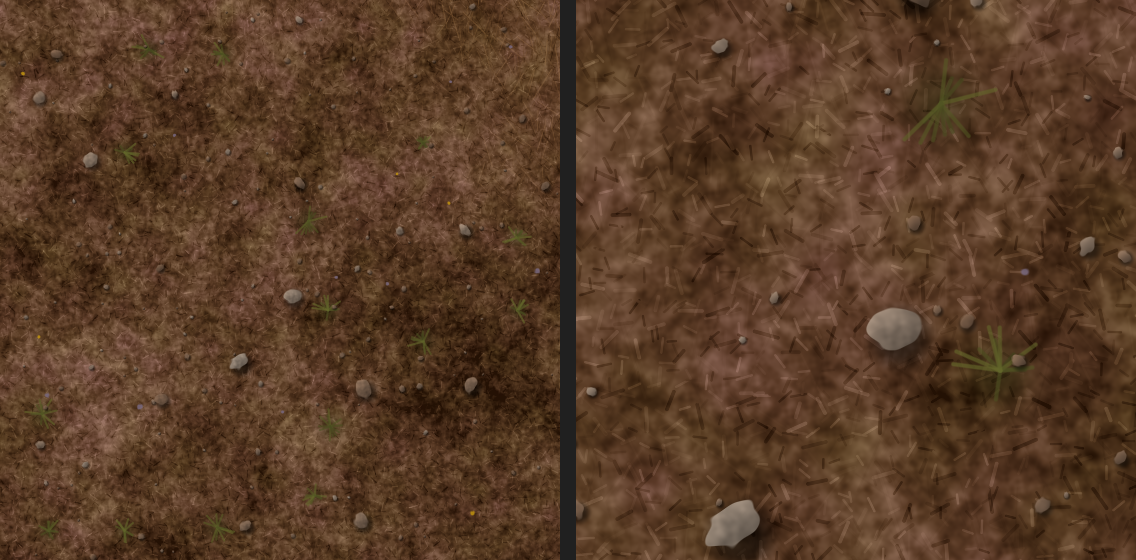
Left: the whole. Right: its middle third, enlarged.
Reproduce this texture procedurally as a Shadertoy shader.

```glsl
// Dry brown ground seen from above: soil, plant litter, straw, stones, tufts and tiny flowers.

const vec3 DARK_GAP    = vec3(0.14, 0.065, 0.015);
const vec3 BROWN_SOIL  = vec3(0.345, 0.227, 0.137);
const vec3 PALE_SOIL   = vec3(0.55, 0.42, 0.325);
const vec3 STRAW       = vec3(0.47, 0.32, 0.17);
const vec3 STONE_WARM  = vec3(0.53, 0.41, 0.32);
const vec3 STONE_GREY  = vec3(0.66, 0.60, 0.54);
const vec3 LEAF_GREEN  = vec3(0.33, 0.34, 0.14);
const vec3 YELLOW      = vec3(0.76, 0.58, 0.06);
const vec3 LILAC       = vec3(0.47, 0.41, 0.50);
const vec2 LIGHT_DIR   = vec2(-0.6, 0.8);

const float MEAN_TONE    = 0.47;
const float PATCH_AMOUNT = 0.62;
const float CLUMP_AMOUNT = 0.46;
const float CRUMB_AMOUNT = 0.48;
const float GRAIN_AMOUNT = 0.50;
const float STONE_CELLS  = 8.0;
const float PEBBLE_CELLS = 34.0;
const float TUFT_CELLS   = 6.0;
const float FLOWER_CELLS = 9.0;

vec2 hash2(vec2 p) {
    vec3 q = fract(p.xyx * vec3(0.1031, 0.1030, 0.0973));
    q += dot(q, q.yzx + 33.33);
    return fract((q.xx + q.yz) * q.zy);
}

float noise(vec2 p) {
    vec2 i = floor(p), f = fract(p);
    f = f * f * (3.0 - 2.0 * f);
    vec2 e = vec2(0.0, 1.0);
    return mix(mix(hash2(i).x, hash2(i + e.yx).x, f.x),
               mix(hash2(i + e.xy).x, hash2(i + e.yy).x, f.x), f.y);
}

// Noise centred on zero, two octaves, turned to hide the lattice
float cloud(vec2 p) {
    p = mat2(0.8, 0.6, -0.6, 0.8) * p;
    return 0.68 * noise(p + 7.3) + 0.32 * noise(p.yx * 2.1 + 41.7) - 0.5;
}

// Scattered thin strokes: x = coverage, y = random tone of the top one
vec2 strokes(vec2 uv, float cells, float halfLen, float width, float lean, float spread, float seed) {
    vec2 q = uv * cells, result = vec2(0.0, 0.5);
    float blur = cells / iResolution.y;
    for (int k = 0; k < 9; k++) {
        vec2 id = floor(q) + vec2(k % 3 - 1, k / 3 - 1);
        vec2 r = hash2(id + seed), s = hash2(id + seed + 57.0);
        float angle = lean + spread * (s.x - 0.5);
        vec2 dir = vec2(cos(angle), sin(angle)), d = q - id - r;
        float along = dot(d, dir), reach = halfLen * (0.5 + 0.5 * r.y);
        float dist = length(d - dir * clamp(along, -reach, reach));
        float m = 1.0 - smoothstep(width - 0.5 * blur, width + 0.8 * blur, dist);
        result = vec2(max(result.x, m), mix(result.y, s.y, m));
    }
    return result;
}

// Scattered rounded stones with a lit side and a soft cast shadow
vec3 addStones(vec3 col, vec2 uv, float cells, float chance, float minR, float maxR, float seed) {
    vec2 q = uv * cells;
    float blur = 1.2 / iResolution.y;
    for (int k = 0; k < 9; k++) {
        vec2 id = floor(q) + vec2(k % 3 - 1, k / 3 - 1);
        vec2 r = hash2(id + seed), s = hash2(id + seed + 19.0), t = hash2(id + seed + 83.0);
        if (t.x > chance) continue;
        float radius = mix(minR, maxR, s.x * s.x), a = 6.283 * s.y;
        vec2 d = uv - (id + 0.15 + 0.7 * r) / cells;
        vec2 e = mat2(cos(a), sin(a), -sin(a), cos(a)) * d * vec2(1.0, 1.0);
        e.y *= 1.1 + 0.5 * t.y;
        float edge = radius * (0.8 + 0.4 * noise(1.7 * e / radius + id * 5.0));
        float shadow = 1.0 - smoothstep(0.5, 1.5, length(d + LIGHT_DIR * radius * 0.45) / radius);
        col *= 1.0 - 0.5 * shadow;
        float body = 1.0 - smoothstep(edge - blur, edge + blur, length(e));
        float lit = 0.83 + 0.24 * dot(d / radius, LIGHT_DIR) + 0.3 * cloud(uv * 150.0);
        vec3 rock = mix(STONE_WARM, STONE_GREY, r.y * r.y) * lit;
        col = mix(col, rock, body * 0.9);
    }
    return col;
}

// Sparse green tufts of radiating blades
vec3 addTufts(vec3 col, vec2 uv) {
    vec2 q = uv * TUFT_CELLS, id = floor(q), r = hash2(id + 211.0);
    if (r.x > 0.45) return col;
    vec2 d = (fract(q) - 0.3 - 0.4 * hash2(id + 5.0)) / TUFT_CELLS;
    float blur = 1.0 / iResolution.y, size = mix(0.018, 0.038, r.y);
    col = mix(col, LEAF_GREEN * 0.65, 0.4 * exp(-dot(d, d) / (size * size * 0.35)));
    for (int i = 0; i < 11; i++) {
        vec2 h = hash2(id * 13.0 + float(i) * 3.7);
        float a = 6.283 * h.x, len = size * (0.4 + 0.6 * h.y);
        vec2 dir = vec2(cos(a), sin(a));
        float along = clamp(dot(d, dir), 0.0, len);
        float m = 1.0 - smoothstep(0.0006, 0.0012 + blur, length(d - dir * along));
        col = mix(col, LEAF_GREEN * (0.75 + 0.5 * h.y), 0.6 * m);
    }
    return col;
}

vec3 addFlowers(vec3 col, vec2 uv) {
    vec2 q = uv * FLOWER_CELLS, id = floor(q), r = hash2(id + 307.0);
    vec2 d = (fract(q) - 0.15 - 0.7 * hash2(id + 71.0)) / FLOWER_CELLS;
    float radius = mix(0.002, 0.005, r.y) * (0.7 + 0.6 * noise(uv * 300.0));
    float m = 1.0 - smoothstep(radius * 0.6, radius + 1.0 / iResolution.y, length(d));
    return mix(col, r.x < 0.1 ? YELLOW : LILAC, m * step(r.x, 0.22) * 0.85);
}

void mainImage(out vec4 fragColor, in vec2 fragCoord) {
    vec2 uv = fragCoord / iResolution.y;

    // Soil tone from broad patches down to grains
    float patches = cloud(uv * 4.5 + 3.0);
    float tone = MEAN_TONE + PATCH_AMOUNT * patches + CLUMP_AMOUNT * cloud(uv * 19.0)
               + CRUMB_AMOUNT * cloud(uv * 75.0) + GRAIN_AMOUNT * cloud(uv * 165.0);

    // Short litter lying every way
    for (int i = 0; i < 2; i++) {
        vec2 litter = strokes(uv, 62.0 + 33.0 * float(i), 0.45, 0.07, 0.0, 6.283, 31.0 * float(i));
        tone += litter.x * (litter.y - 0.5) * 0.5;
    }

    // Long straw, thickest towards the upper right
    float cover = smoothstep(1.15, 1.85, uv.x * 0.8 + uv.y + 0.7 * cloud(uv * 6.0 + 9.0));
    float straw = 0.0;
    for (int i = 0; i < 3; i++) {
        vec2 blade = strokes(uv, 27.0 + 8.0 * float(i), 0.9, 0.025, 1.75, 1.7, 101.0 + 17.0 * float(i));
        straw = max(straw, blade.x * blade.y);
        tone += blade.x * (blade.y - 0.45) * 0.5 * (0.15 + 0.85 * cover);
    }

    tone = clamp(tone, 0.0, 1.1);
    vec3 col = tone < 0.5 ? mix(DARK_GAP, BROWN_SOIL, tone * 2.0)
                          : mix(BROWN_SOIL, PALE_SOIL, tone * 2.0 - 1.0);
    float hue = cloud(uv * 24.0 + 60.0) - 0.5 * patches;
    col *= 1.0 + hue * vec3(-0.06, 0.06, -0.25);
    col = mix(col, STRAW, cover * (0.12 + 0.45 * straw));

    col = addTufts(col, uv);
    col = addStones(col, uv, PEBBLE_CELLS, 0.13, 0.0018, 0.006, 400.0);
    col = addStones(col, uv, STONE_CELLS, 0.36, 0.007, 0.020, 500.0);
    col = addFlowers(col, uv);
    fragColor = vec4(col, 1.0);
}
```
